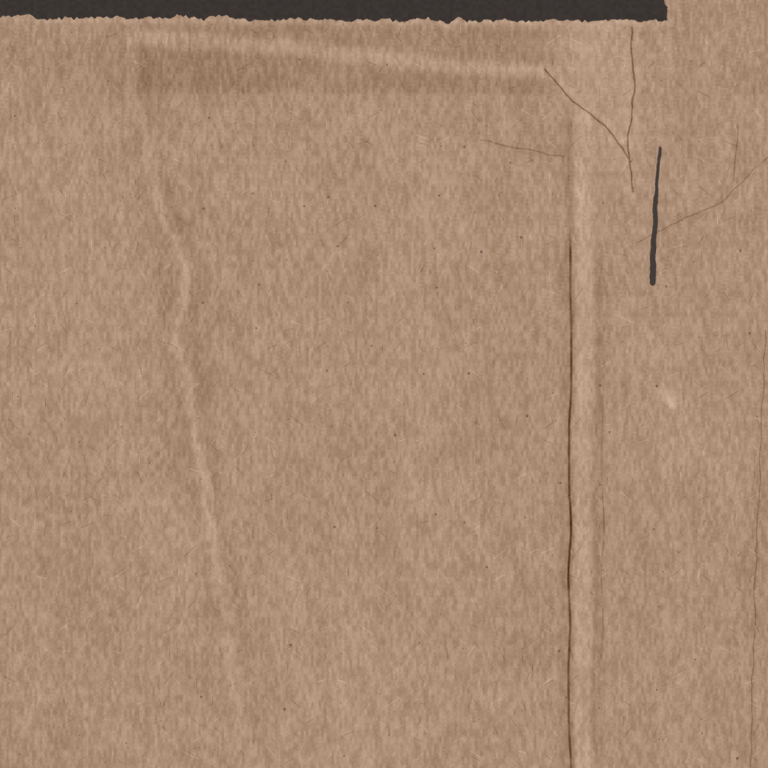
Write a WebGL 1 fragment shader that draws this texture.

```glsl
precision highp float;
uniform vec2 u_resolution;

#define PAPER vec3(0.672, 0.552, 0.460)
#define INK vec3(0.235, 0.210, 0.200)
#define GRAIN 0.095
#define MOTTLE 0.030
#define FIBRE_CELLS 30.0
#define SPECK_CELLS 17.0
#define FOLD_X 0.742
#define TEAR_Y 0.978
#define TEAR_X 0.868
#define RAGGED 0.006

float hash(vec2 p) {
  return fract(sin(dot(p, vec2(127.1, 311.7))) * 43758.5453);
}

float noise(vec2 p) {
  vec2 i = floor(p), f = fract(p);
  f = f * f * (3.0 - 2.0 * f);
  return mix(mix(hash(i), hash(i + vec2(1, 0)), f.x),
             mix(hash(i + vec2(0, 1)), hash(i + vec2(1, 1)), f.x), f.y);
}

float fbm(vec2 p) {
  float sum = 0.0, amp = 0.5;
  for (int i = 0; i < 4; i++) {
    sum += amp * noise(p);
    p = p * 2.03 + 17.3;
    amp *= 0.5;
  }
  return sum;
}

float segment(vec2 p, vec2 a, vec2 b) {
  vec2 d = b - a;
  return length(p - a - d * clamp(dot(p - a, d) / dot(d, d), 0.0, 1.0));
}

float band(float x, float lo, float hi, float soft) {
  return smoothstep(lo - soft, lo + soft, x) * (1.0 - smoothstep(hi - soft, hi + soft, x));
}

float bump(float x, float width) {
  return exp(-x * x / (width * width));
}

float stroke(float dist, float width, float aa) {
  return 1.0 - smoothstep(width - aa, width + aa, dist);
}

// Scattered straight fibres, light and dark; returns a signed shade
float fibres(vec2 uv, float aa) {
  vec2 cell = floor(uv * FIBRE_CELLS), p = fract(uv * FIBRE_CELLS);
  float angle = 1.57 + (hash(cell + 3.1) - 0.5) * 2.6;
  vec2 centre = 0.35 + 0.3 * vec2(hash(cell + 5.7), hash(cell + 9.2));
  vec2 reach = vec2(cos(angle), sin(angle)) * mix(0.06, 0.3, hash(cell + 1.4));
  float d = segment(p, centre - reach, centre + reach) / FIBRE_CELLS;
  float kind = hash(cell + 8.8);
  float shade = kind > 0.5 ? 0.075 : -0.08;
  return shade * step(0.4, hash(cell + 2.6)) * stroke(d, 0.0005, aa);
}

// Small round flecks
float specks(vec2 uv, float aa) {
  vec2 cell = floor(uv * SPECK_CELLS);
  vec2 centre = 0.2 + 0.6 * vec2(hash(cell + 4.3), hash(cell + 6.9));
  float d = length((fract(uv * SPECK_CELLS) - centre) / SPECK_CELLS);
  float radius = mix(0.0004, 0.0017, pow(hash(cell + 7.5), 3.0));
  return step(0.35, hash(cell + 0.6)) * stroke(d, radius, aa);
}

void main() {
  vec2 uv = gl_FragCoord.xy / u_resolution;
  float aa = 1.0 / min(u_resolution.x, u_resolution.y);
  float x = uv.x, y = uv.y;
  vec2 wob = uv + RAGGED * (vec2(fbm(uv * 45.0), fbm(uv * 45.0 + 31.0)) - 0.47);

  // Pulp grain, stretched upright
  float tone = GRAIN * (noise(uv * vec2(300.0, 110.0)) - 0.5);
  tone += 0.5 * GRAIN * (noise(uv * vec2(420.0, 380.0)) - 0.5);
  tone += MOTTLE * 2.0 * (fbm(uv * vec2(38.0, 20.0)) - 0.47);
  tone += MOTTLE * (fbm(uv * vec2(9.0, 4.0) + 8.0) - 0.47);
  tone += fibres(uv, aa) + fibres(uv * 1.37 + 5.0, aa);

  // Slanting soft crease on the left
  float creaseX = mix(0.325, 0.165, y) + 0.021 * bump(y - 0.65, 0.055)
                - 0.009 * bump(y - 0.88, 0.06) - 0.008 * bump(y - 0.56, 0.04);
  float c = x - creaseX + 0.006 * (noise(vec2(y * 35.0, 2.0)) - 0.5);
  float creaseOn = band(y, 0.06, 0.97, 0.03) * (0.6 + 0.6 * noise(vec2(y * 18.0, 7.0)));
  tone += creaseOn * (0.045 * bump(c, 0.007) - 0.030 * bump(c - 0.016, 0.012)
        - 0.022 * bump(c + 0.017, 0.011));

  // Folded band below the torn top
  float ridgeY = mix(0.952, 0.909, smoothstep(0.15, 0.74, x));
  float across = band(x, 0.17, 0.715, 0.025);
  float wave = 0.004 * (noise(vec2(x * 25.0, 3.0)) - 0.5);
  tone -= across * 0.050 * band(y + wave, 0.878, ridgeY - 0.012, 0.006);
  tone -= across * 0.035 * band(y + wave, ridgeY + 0.010, 0.967, 0.006);
  tone += across * 0.032 * bump(y - ridgeY + wave, 0.008);
  tone -= 0.020 * band(x, -0.1, 0.17, 0.02) * bump(y - 0.925, 0.03);
  tone += 0.020 * band(x, 0.725, 0.82, 0.01) * smoothstep(0.78, 0.92, y);

  // Upright fold: raised strip, shadowed sides and split line
  float f = x - FOLD_X - 0.004 * (noise(vec2(y * 16.0, 5.0)) - 0.5);
  float foldOn = 1.0 - smoothstep(0.66, 0.71, y);
  float foldTop = 1.0 - smoothstep(0.84, 0.88, y);
  tone += foldTop * 0.045 * band(f, 0.006, 0.027, 0.004);
  tone -= foldTop * 0.045 * bump(f - 0.001, 0.005);
  tone -= foldOn * 0.035 * band(f, 0.031, 0.043, 0.003);
  tone -= foldOn * 0.030 * bump(f + 0.008, 0.006);
  float split = foldOn * (0.45 + 0.5 * noise(vec2(y * 40.0, 9.0)));
  tone -= 0.32 * split * stroke(abs(f), 0.0014, aa);
  tone -= 0.12 * band(y, 0.15, 0.5, 0.05) * noise(vec2(y * 60.0, 1.0)) * stroke(abs(f - 0.043), 0.0008, aa);

  // Hairline cracks spreading from the corner and along the right side
  float crack = segment(wob, vec2(0.710, 0.909), vec2(0.745, 0.868));
  crack = min(crack, segment(wob, vec2(0.745, 0.868), vec2(0.788, 0.837)));
  crack = min(crack, segment(wob, vec2(0.788, 0.837), vec2(0.822, 0.790)));
  crack = min(crack, segment(wob, vec2(0.822, 0.965), vec2(0.825, 0.880)));
  crack = min(crack, segment(wob, vec2(0.825, 0.880), vec2(0.818, 0.815)));
  crack = min(crack, segment(wob, vec2(0.818, 0.815), vec2(0.824, 0.750)));
  float faint = segment(wob, vec2(1.0, 0.795), vec2(0.940, 0.738));
  faint = min(faint, segment(wob, vec2(0.940, 0.738), vec2(0.830, 0.685)));
  faint = min(faint, segment(wob, vec2(0.961, 0.835), vec2(0.955, 0.765)));
  faint = min(faint, segment(wob, vec2(0.625, 0.818), vec2(0.735, 0.795)));
  faint = min(faint, segment(wob, vec2(0.997, 0.570), vec2(0.986, 0.320)));
  faint = min(faint, segment(wob, vec2(0.986, 0.320), vec2(0.977, 0.0)));
  tone -= 0.20 * stroke(crack, 0.0009, aa) + 0.11 * stroke(faint, 0.0007, aa);
  tone += 0.025 * bump(crack - 0.006, 0.004) - 0.018 * bump(faint, 0.009);

  // Pale scuff
  vec2 scuff = uv - vec2(0.870, 0.479);
  tone += 0.11 * bump(length(vec2(scuff.x + 0.5 * scuff.y, 0.55 * scuff.y)), 0.008);

  vec3 col = PAPER + tone * vec3(1.0, 0.98, 0.95);
  col = mix(col, INK * 1.3, 0.65 * specks(uv, aa));

  // Ink stroke
  float pen = min(segment(wob, vec2(0.859, 0.808), vec2(0.853, 0.727)),
                  segment(wob, vec2(0.853, 0.727), vec2(0.849, 0.632)));
  float penWidth = mix(0.0040, 0.0018, smoothstep(0.64, 0.80, y));
  col = mix(col, INK, 0.92 * stroke(pen, penWidth, aa));

  // Torn top edge with pale fuzz over the dark backing
  float tearY = TEAR_Y - 0.005 * smoothstep(0.1, 0.7, x)
              + 0.010 * (fbm(vec2(x * 60.0, 4.0)) - 0.47) + 0.004 * (noise(vec2(x * 260.0, 6.0)) - 0.5);
  float tearX = TEAR_X + 0.012 * (fbm(vec2(y * 90.0, 12.0)) - 0.47);
  float gap = min(y - tearY, tearX - x);
  col += 0.07 * bump(gap + 0.003, 0.004) * noise(uv * 180.0);
  vec3 backing = INK + 0.03 * (noise(uv * 240.0) - 0.5);
  col = mix(col, backing, smoothstep(-aa, aa, gap));

  gl_FragColor = vec4(clamp(col, 0.0, 1.0), 1.0);
}
```
